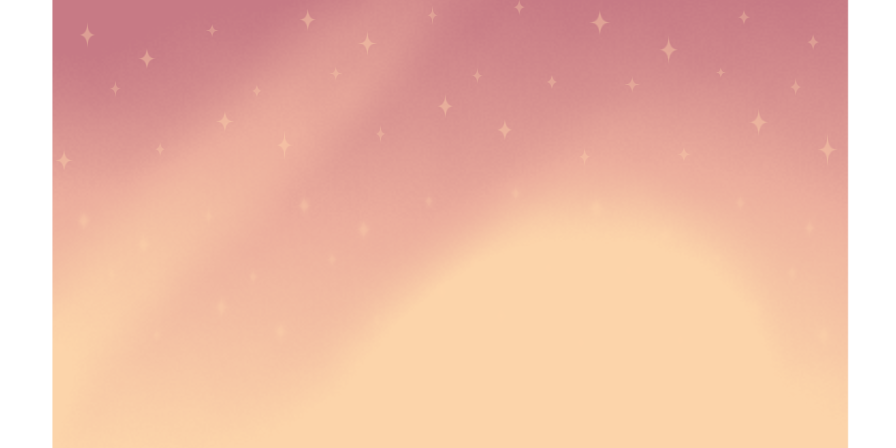
Reproduce this background procedurally as a WebGL 2 fragment shader.

```glsl
#version 300 es
precision highp float;

uniform vec2 u_resolution;
out vec4 fragColor;

float hash(vec2 p) {
    return fract(sin(dot(p, vec2(127.1, 311.7))) * 43758.5453);
}

float noise(vec2 p) {
    vec2 cell = floor(p), f = fract(p);
    f = f * f * (3.0 - 2.0 * f);
    return mix(mix(hash(cell), hash(cell + vec2(1, 0)), f.x),
               mix(hash(cell + vec2(0, 1)), hash(cell + vec2(1, 1)), f.x), f.y);
}

// Rose through coral to cream
vec3 skyColor(float warmth) {
    vec3 rose = vec3(0.78, 0.48, 0.52);
    vec3 coral = vec3(0.925, 0.68, 0.615);
    vec3 cream = vec3(0.988, 0.83, 0.665);
    return warmth < 0.5 ? mix(rose, coral, warmth * 2.0)
                        : mix(coral, cream, warmth * 2.0 - 1.0);
}

// Four-pointed sparkle, melting into a round glow as blur rises
float sparkle(vec2 offset, float size, float blur) {
    vec2 q = abs(offset) / (size * vec2(0.021, 0.031));
    float crisp = 1.0 - smoothstep(0.8, 1.12, sqrt(q.x) + sqrt(q.y));
    float soft = 0.85 * exp(-4.0 * dot(q, q));
    return mix(crisp, soft, blur);
}

float sparkles(vec2 p) {
    float light = 0.0;
    for (int row = 0; row < 2; row++) {
        float blur = 0.8 * float(row);
        vec2 drop = float(row) * vec2(-0.008, -0.415);

        // Each column holds a slanted lattice of large and small sparkles
        for (int column = -1; column < 3; column++) {
            float c = float(column);
            float spread = column == 2 ? 1.155 : 1.0;
            vec2 origin = vec2(0.195, 0.922) + c * vec2(0.492, 0.034) + drop;
            if (column == 2) origin += vec2(0.16, -0.04);
            for (int k = 0; k < 4; k++) {
                float m = float(k % 2), n = float(k / 2);
                vec2 large = m * vec2(0.133, -0.053) + n * vec2(0.307, -0.193);
                vec2 small = vec2(0.0625, -0.12) + m * vec2(0.1, -0.135) + n * vec2(0.216, 0.13);
                light = max(light, sparkle(p - origin - spread * large, spread, blur));
                light = max(light, 0.75 * sparkle(p - origin - spread * small, 0.68 * spread, blur));
            }
        }

        // Slanted runs that fill the gaps on the right
        for (int k = 0; k < 3; k++) {
            float m = float(k);
            vec2 inner = vec2(1.159, 0.984) + m * vec2(0.073, -0.167) + drop;
            light = max(light, 0.8 * sparkle(p - inner, 0.75, blur));
            if (k < 2) {
                vec2 outer = vec2(1.815, 0.906) + m * vec2(-0.206, -0.068) + drop;
                light = max(light, 0.8 * sparkle(p - outer, 0.8 - 0.25 * m, blur));
            }
        }
    }
    return light;
}

void main() {
    vec2 p = gl_FragCoord.xy / u_resolution.y;
    float pixel = 1.0 / u_resolution.y;
    float warmth = 1.0 - p.y;

    // Diagonal coordinate, constant along the light shafts
    float diagonal = p.x + 1.0 - p.y + 0.05 * (noise(p * 5.0) - 0.5);

    // Narrow shaft on the left
    float shaft = smoothstep(0.62, 0.86, diagonal) * (1.0 - smoothstep(0.93, 1.14, diagonal));
    warmth += 0.2 * shaft;

    // Broad cream glow with a slanted left edge and a faint outer halo
    vec2 toGlow = p - vec2(1.36, 0.25);
    if (toGlow.x < 0.0) toGlow.x *= 0.6;
    float radius = length(toGlow) + 0.03 * (noise(p * 4.0 + 7.0) - 0.5);
    float slant = smoothstep(1.4, 1.72, diagonal);
    warmth += slant * 0.36 * (1.0 - smoothstep(0.2, 0.43, radius));
    warmth += slant * 0.12 * (1.0 - smoothstep(0.4, 0.68, radius));

    // Dusky upper left corner, lighter below it
    warmth -= 0.15 * exp(-14.0 * dot(p - vec2(0.16, 0.85), p - vec2(0.16, 0.85)));
    warmth += 0.1 * exp(-16.0 * dot(p - vec2(0.16, 0.55), p - vec2(0.16, 0.55)));

    // Paper grain and soft mottling
    warmth += 0.04 * (noise(p * 210.0) - 0.5) + 0.03 * (noise(p * 14.0) - 0.5);

    vec3 color = skyColor(clamp(warmth, 0.0, 1.0));
    color = mix(color, vec3(1.0, 0.84, 0.67), 0.4 * sparkles(p));

    // White side margins
    float panel = smoothstep(-pixel, pixel, 0.888 - abs(p.x - 1.005));
    fragColor = vec4(mix(vec3(1.0), color, panel), 1.0);
}
```
